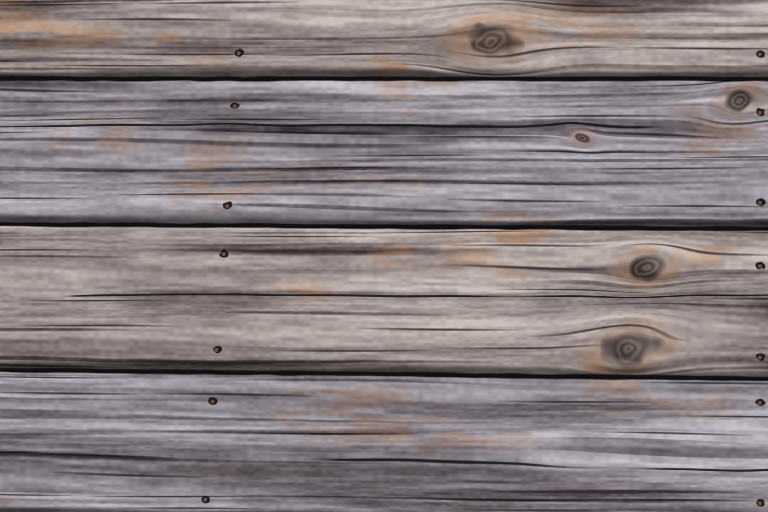
A WebGL 2 fragment shader for this texture:

```glsl
#version 300 es
precision highp float;
// Weathered grey deck boards with grain, cracks, knots, nails and dark gaps.
uniform vec2 u_resolution;
out vec4 outColor;

#define FIRST_GAP 0.154     // height of the first gap below the top
#define PITCH 0.284         // board height at the left side
#define FAN 0.006           // growth of the pitch towards the right
#define GAP 0.0042          // half width of a gap
#define CRACK 0.0019        // half width of a crack
#define GRAIN 95.0          // grain lines per unit of height
#define KNOTS 5
#define STAIN 0.55          // strength of the orange stains

const vec3 DARK_WOOD  = vec3(0.32, 0.29, 0.30);
const vec3 LIGHT_WOOD = vec3(0.72, 0.70, 0.71);
const vec3 SHADOW     = vec3(0.07, 0.06, 0.07);
const vec3 KNOT_WOOD  = vec3(0.29, 0.25, 0.24);
const vec3 ORANGE     = vec3(0.78, 0.55, 0.38);
const vec3 RUST       = vec3(0.46, 0.29, 0.21);

float hash(vec2 p) {
    p = fract(p * vec2(0.1031, 0.1137));
    p += dot(p, p.yx + 33.33);
    return fract((p.x + p.y) * p.x * 17.0);
}

float noise(vec2 p) {
    vec2 i = floor(p), f = fract(p);
    f *= f * (3.0 - 2.0 * f);
    return mix(mix(hash(i), hash(i + vec2(1, 0)), f.x),
               mix(hash(i + vec2(0, 1)), hash(i + vec2(1, 1)), f.x), f.y);
}

// Board number plus the fraction across the board, for a point measured from the top left.
float boardAt(vec2 p) {
    return 1.0 + (p.y - FIRST_GAP) / (PITCH + FAN * p.x);
}

// Knot centre and radius: a damped zigzag down the right side.
vec3 knotAt(float i) {
    float x = 1.235 - 0.27 * cos(3.14159 * i) * exp(-0.25 * i * i);
    float y = 0.08 + 0.15 * i - 0.12 * exp(-2.0 * (i - 1.8) * (i - 1.8));
    return vec3(x, y, 0.038 + 0.02 * cos(1.65 * i));
}

// Short tapered cracks, at most one in each long cell.
float shortCracks(vec2 p, float seed, float px) {
    const vec2 CELLS = vec2(3.0, 32.0);
    vec2 c = p * CELLS + vec2(0.0, seed);
    c.x += 5.0 * hash(vec2(floor(c.y), 3.0));
    vec2 cell = floor(c), q = fract(c);
    float taper = 4.0 * q.x * (1.0 - q.x) * step(0.6, hash(cell + 7.0));
    float d = abs(q.y - mix(0.3, 0.7, hash(cell + 19.0))) / CELLS.y;
    return taper * (1.0 - smoothstep(0.0, CRACK * taper * 0.7 + px, d));
}

void main() {
    float px = 1.0 / u_resolution.y;
    vec2 p = vec2(gl_FragCoord.x, u_resolution.y - gl_FragCoord.y) * px;
    float b = boardAt(p), id = floor(b), f = b - id, seed = id * 31.0 + 40.0;
    float warm = 0.5 + 0.5 * cos(3.14159 * id);

    // Grain height, bent by layered sines and pushed around the knots.
    float g = f * PITCH, knot = 0.0, halo = 0.0, rings = 0.0;
    for (int i = 0; i < KNOTS; i++) {
        vec3 k = knotAt(float(i));
        if (floor(boardAt(k.xy)) != id) continue;
        vec2 d = p - k.xy;
        d.y += 0.25 * sin(float(i) * 2.2) * d.x;
        vec2 w = d / (k.z * vec2(1.9, 1.0));
        g -= 0.85 * d.y * exp(-dot(w, w));
        float r = length(d / (k.z * vec2(1.0, 0.62))) + 0.5 * (noise(p * 45.0) - 0.5);
        knot = max(knot, (1.0 - smoothstep(0.75, 1.05, r)) * mix(1.0, 0.72, smoothstep(0.02, 0.06, k.z)));
        halo = max(halo, exp(-4.0 * (r - 1.15) * (r - 1.15)));
        rings += sin(r * 17.0) * exp(-r * r);
    }
    g += 0.005 * sin(2.3 * p.x + 1.9 * id + 14.0 * f) + 0.002 * sin(7.0 * p.x + 3.0 * id + 9.0 * f);

    // Wood tone from wide bands, grain lines and fine fibres.
    float band  = noise(vec2(p.x * 1.3, g * 20.0 + seed)) - 0.5;
    float line  = noise(vec2(p.x * 2.2, g * GRAIN + seed)) - 0.5;
    float fibre = noise(vec2(p.x * 14.0, g * GRAIN * 1.9 + seed)) - 0.5;
    float speck = noise(vec2(p.x * 90.0, g * 190.0 + seed)) - 0.5;
    float groove = smoothstep(0.66, 0.9, noise(vec2(p.x * 1.6 + 9.0, g * GRAIN * 1.1 + seed)));
    float tone = 0.71 + 0.5 * band + 0.5 * line + 0.4 * fibre + 0.2 * speck - 0.55 * groove;
    tone -= 0.3 * smoothstep(0.6, 0.9, noise(vec2(p.x * 2.5, f * 4.0 + seed)));
    vec3 color = mix(DARK_WOOD, LIGHT_WOOD, clamp(tone, -0.25, 1.15));
    color *= mix(vec3(0.99, 0.99, 1.02), vec3(1.02, 0.985, 0.95), warm);

    // Orange stains where the grey surface has worn off.
    float patches = smoothstep(0.64, 0.9, noise(vec2(p.x * 5.0, p.y * 14.0 + 8.0)));
    patches *= smoothstep(0.3, 0.7, noise(vec2(p.x * 18.0, g * 60.0 + seed)));
    float stain = STAIN * max(patches * mix(0.5, 1.0, warm), 0.9 * halo * noise(p * 30.0));
    color = mix(color, ORANGE * (0.85 + 0.3 * line), stain);
    color = mix(color, KNOT_WOOD * (1.0 + 0.35 * rings + 0.9 * fibre), knot);

    // One long broken crack in each board, then the short ones.
    float crackHeight = PITCH * (0.33 + 0.13 * (id - 1.0)) + 0.004 * (noise(vec2(p.x * 9.0, seed)) - 0.5);
    float crackWidth = CRACK * smoothstep(0.3, 0.65, noise(vec2(p.x * 5.0, seed + 5.5)));
    float crack = 1.0 - smoothstep(crackWidth * 0.5, crackWidth + px, abs(g - crackHeight));
    crack *= smoothstep(0.0, 0.5 * CRACK, crackWidth);
    crack = max(crack, 0.8 * shortCracks(vec2(p.x, g), seed, px));
    color = mix(color, SHADOW, 0.85 * crack);

    // Two columns of rusty nails, two nails to a board.
    for (int i = 0; i < 4; i++) {
        float side = float(i / 2), row = float(i % 2);
        float at = mix(0.2, 0.84, row) + 0.1 * (hash(vec2(id + 5.0, float(i) + 2.0)) - 0.5);
        vec2 d = p - vec2(mix(0.475 - 0.075 * p.y, 1.485, side), p.y + (at - f) * PITCH);
        float r = length(d * vec2(0.85, 1.1)) + 0.004 * (noise(p * 160.0) - 0.5);
        color = mix(color, SHADOW, 0.9 * (1.0 - smoothstep(0.006, 0.009, r)));
        color = mix(color, RUST, 1.0 - smoothstep(0.003, 0.005, length(d + vec2(0.001, -0.001))));
    }

    // Rounded lower edges and the black gaps.
    float below = (1.0 - f) * PITCH, edge = min(f * PITCH, below);
    edge += 0.002 * (noise(vec2(p.x * 25.0, seed)) - 0.5);
    color *= 1.0 - 0.5 * (1.0 - smoothstep(0.006, 0.026, below + 0.012 * line));
    color = mix(SHADOW, color, smoothstep(GAP - px, GAP + px, edge));
    outColor = vec4(color, 1.0);
}
```
